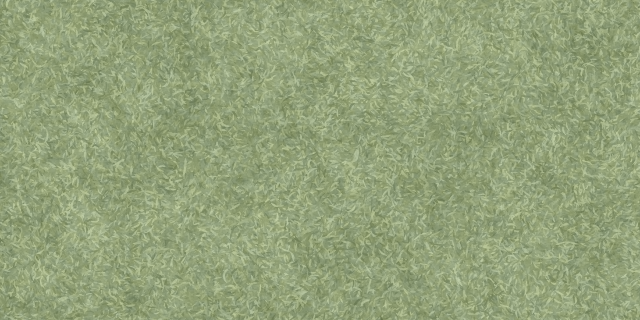
Give the GLSL for this texture, as a Shadertoy shader.

```glsl
float hash(vec2 p) {
    return fract(sin(dot(p, vec2(127.1, 311.7))) * 43758.5453);
}

float noise(vec2 p) {
    vec2 cell = floor(p), f = fract(p);
    f = f * f * (3.0 - 2.0 * f);
    return mix(mix(hash(cell), hash(cell + vec2(1, 0)), f.x),
               mix(hash(cell + vec2(0, 1)), hash(cell + vec2(1, 1)), f.x), f.y);
}

// Distance to a short, slightly bent fibre with tapered ends
float fibreDistance(vec2 p, float angle, float halfLength, float bend) {
    float c = cos(angle), s = sin(angle);
    p = vec2(c * p.x + s * p.y, c * p.y - s * p.x);
    p.y += bend * p.x * p.x;
    return length(vec2(max(abs(p.x) - halfLength, 0.0), p.y))
         + 0.0015 * smoothstep(0.4, 1.0, abs(p.x) / halfLength);
}

// Lay one scattered layer of light and dark fibres over the tone below
float layFibres(float tone, vec2 p, float layer, float soft) {
    const float spacing = 0.021;
    vec2 q = p / spacing + layer * vec2(0.37, 0.61);
    vec2 home = floor(q);
    for (int y = -1; y <= 1; y++)
    for (int x = -1; x <= 1; x++) {
        vec2 cell = home + vec2(x, y);
        vec2 seed = cell + layer * vec2(17.3, 41.9);
        vec2 centre = cell + vec2(hash(seed + 1.7), hash(seed + 5.3));

        // Neighbouring fibres lean together, with a wide random spread
        float angle = 7.0 * noise(cell * 0.16 + 9.0) + 2.4 * (hash(seed + 8.1) - 0.5);
        float halfLength = mix(0.005, 0.016, pow(hash(seed + 11.9), 1.6));
        float width = mix(0.0018, 0.0036, hash(seed + 14.2));
        float bend = 50.0 * (hash(seed + 19.6) - 0.5);

        float d = fibreDistance((q - centre) * spacing, angle, halfLength, bend);
        float cover = 1.0 - smoothstep(width - soft, width + soft, d);
        tone = mix(tone, 2.0 * hash(seed + 23.4) - 1.0, 0.8 * cover);
    }
    return tone;
}

void mainImage(out vec4 fragColor, in vec2 fragCoord) {
    vec2 p = fragCoord / iResolution.y;
    float soft = max(0.6 / iResolution.y, 0.0012);

    // Matted fibres
    float tone = -0.3;
    for (int i = 0; i < 6; i++) tone = layFibres(tone, p, float(i), soft);

    // Broad mottling, small clumps and fine grain
    float mottle = noise(p * 7.0) + noise(p * 19.0 + 31.0) - 1.0;
    float clumps = noise(p * 48.0 + 57.0) - 0.5;
    float grain = noise(p * 230.0 + 83.0) - 0.5;
    float light = 0.14 * tone + 0.045 * mottle + 0.05 * clumps + 0.05 * grain;

    // Sage green, drifting towards blue-grey in patches
    float cool = noise(p * 60.0 + 71.0) - 0.5;
    vec3 sage = vec3(0.593, 0.652, 0.492);
    vec3 colour = sage + light * vec3(1.0, 0.98, 0.96) + cool * vec3(-0.015, -0.005, 0.04);
    fragColor = vec4(clamp(colour, 0.0, 1.0), 1.0);
}
```
